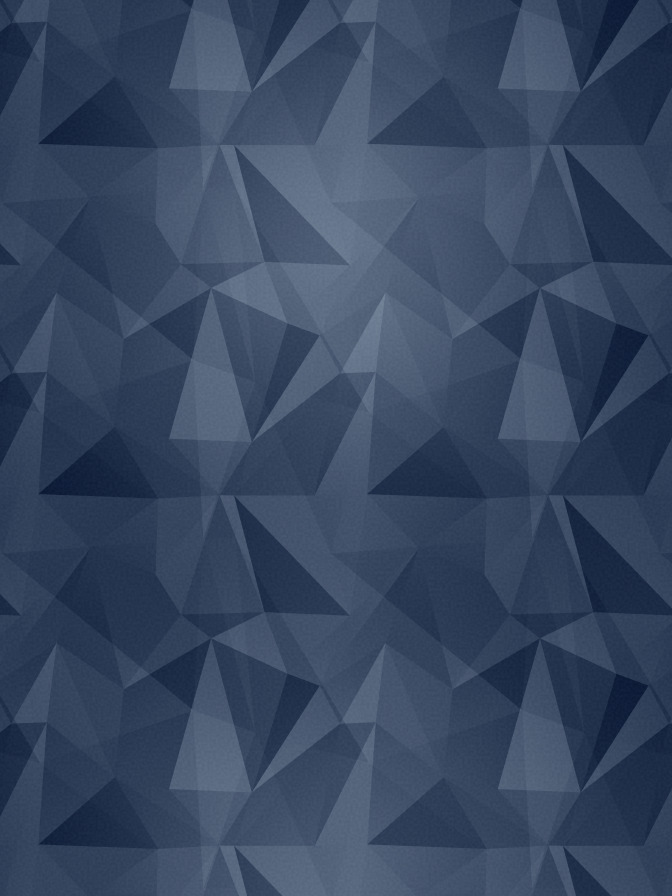
Reproduce this background procedurally as a WebGL 2 fragment shader.

```glsl
#version 300 es
precision highp float;
// Repeating low-poly facets in slate blue, lit by two soft glows.
// Two jittered triangle meshes (fine and coarse) add flat tones to the light;
// fine gradient noise gives the grain.

uniform vec2 u_resolution;
out vec4 fragColor;

const vec3 SLATE = vec3(0.178, 0.237, 0.338);
const vec3 GLOW_TINT = vec3(0.98, 1.0, 0.93);
const vec2 TILE_SIZE = vec2(0.367, 0.391);     // in canvas heights
const vec2 TILE_ORIGIN = vec2(0.0, 0.052);
const ivec2 FINE_CELLS = ivec2(5, 4);          // cells per tile
const ivec2 COARSE_CELLS = ivec2(3, 2);
const float JITTER = 0.92;
const float SEAM_JITTER = 0.25;                // height share kept by the seam row
const float FINE_CONTRAST = 0.130;
const float COARSE_CONTRAST = 0.055;
const float FACET_SLOPE = 2.2;                 // shading across one facet
const float TOP_GLOW = 0.175;
const float BOTTOM_GLOW = 0.130;
const float VIGNETTE = 0.035;
const float GRAIN_SCALE = 320.0;
const float GRAIN_AMOUNT = 0.028;

// Integer hash to three values in 0..1
vec3 hash3(ivec3 id) {
    uvec3 v = uvec3(id) * 1664525u + 1013904223u;
    v.x += v.y * v.z; v.y += v.z * v.x; v.z += v.x * v.y;
    v ^= v >> 16u;
    v.x += v.y * v.z; v.y += v.z * v.x; v.z += v.x * v.y;
    return vec3(v >> 8u) / 16777216.0;
}

float cross2(vec2 a, vec2 b) { return a.x * b.y - a.y * b.x; }

ivec2 wrapCell(ivec2 id, ivec2 cells) { return (id % cells + cells) % cells; }

// Mesh corner in canvas heights; the first row is flatter and forms a seam
vec2 corner(ivec2 id, ivec2 cells, int seed) {
    ivec2 w = wrapCell(id, cells);
    vec2 shift = (hash3(ivec3(w, seed)).xy - 0.5) * JITTER;
    if (w.y == 0) shift.y *= SEAM_JITTER;
    return (vec2(id) + shift) / vec2(cells) * TILE_SIZE;
}

// Signed distance to an edge, positive on its left
float edgeSide(vec2 p, vec2 a, vec2 b) {
    return cross2(b - a, p - a) / max(length(b - a), 1e-5);
}

// Adds one triangle: x = weighted tone, y = coverage
vec2 facet(vec2 p, vec2 a, vec2 b, vec2 c, vec3 rnd) {
    float inside = min(edgeSide(p, a, b), min(edgeSide(p, b, c), edgeSide(p, c, a)));
    float cover = clamp(inside * u_resolution.y + 0.5, 0.0, 1.0);
    float angle = rnd.y * 6.2832;
    float slope = dot(p - (a + b + c) / 3.0, vec2(cos(angle), sin(angle)));
    float tone = rnd.x - 0.5 - 0.4 * (step(0.8, rnd.z) - 0.2);
    return vec2(tone + FACET_SLOPE * slope, 1.0) * cover;
}

float meshTone(vec2 p, ivec2 cells, int seed) {
    ivec2 home = ivec2(floor(p / TILE_SIZE * vec2(cells)));
    vec2 sum = vec2(0.0);
    for (int y = -1; y <= 1; y++)
    for (int x = -1; x <= 1; x++) {
        ivec2 id = home + ivec2(x, y);
        vec2 a = corner(id, cells, seed);
        vec2 b = corner(id + ivec2(1, 0), cells, seed);
        vec2 c = corner(id + ivec2(1, 1), cells, seed);
        vec2 d = corner(id + ivec2(0, 1), cells, seed);
        ivec2 w = wrapCell(id, cells);
        vec3 r1 = hash3(ivec3(w, seed + 11));
        vec3 r2 = hash3(ivec3(w, seed + 23));
        // Diagonal that leaves the fuller triangles, with some chance
        float acArea = min(cross2(b - a, c - a), cross2(c - a, d - a));
        float bdArea = min(cross2(b - a, d - a), cross2(c - b, d - b));
        bool useAC = acArea > bdArea * mix(0.4, 1.8, hash3(ivec3(w, seed + 37)).x);
        sum += facet(p, a, b, useAC ? c : d, r1);
        sum += facet(p, useAC ? a : b, c, d, r2);
    }
    return sum.x / max(sum.y, 1e-3);
}

// Gradient noise, about -0.7..0.7
float gradDot(ivec2 id, vec2 p) {
    float angle = hash3(ivec3(id, 71)).x * 6.2832;
    return dot(vec2(cos(angle), sin(angle)), p - vec2(id));
}

float gradientNoise(vec2 p) {
    ivec2 i = ivec2(floor(p));
    vec2 f = fract(p);
    vec2 s = f * f * f * (f * (f * 6.0 - 15.0) + 10.0);
    return mix(mix(gradDot(i, p), gradDot(i + ivec2(1, 0), p), s.x),
               mix(gradDot(i + ivec2(0, 1), p), gradDot(i + ivec2(1, 1), p), s.x), s.y);
}

void main() {
    vec2 p = gl_FragCoord.xy / u_resolution.y;
    float midX = 0.5 * u_resolution.x / u_resolution.y;

    // Soft light: one glow high up, one at the lower edge
    vec2 top = (p - vec2(midX, 0.73)) / 0.25;
    vec2 bottom = (p - vec2(midX, 0.02)) / vec2(0.27, 0.24);
    float side = (p.x - midX) / midX;
    float light = TOP_GLOW * exp(-dot(top, top)) + BOTTOM_GLOW * exp(-dot(bottom, bottom))
                - VIGNETTE * (side * side - 0.33);

    vec2 meshPos = p - TILE_ORIGIN;
    float tone = FINE_CONTRAST * meshTone(meshPos, FINE_CELLS, 5)
               + COARSE_CONTRAST * meshTone(meshPos + 0.065, COARSE_CELLS, 131);
    float grain = GRAIN_AMOUNT * gradientNoise(p * GRAIN_SCALE);

    fragColor = vec4(SLATE + GLOW_TINT * (light + tone + grain), 1.0);
}
```
